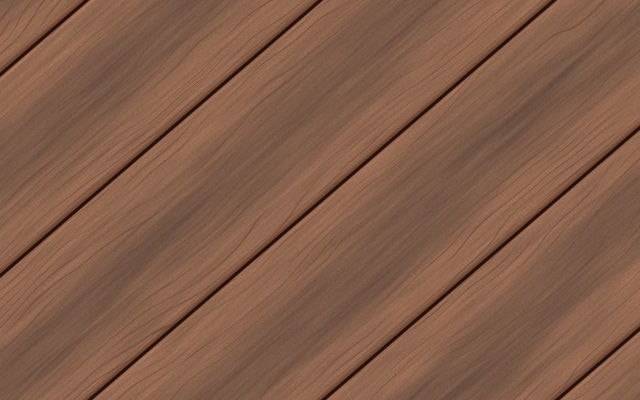
This texture is drawn by a Shadertoy shader. Its source:

```glsl
// Diagonal brown composite deck boards with wood grain, dark streaks and shadowed gaps.

// Layout, in units of the canvas height
const vec2  BOARD_DIR    = vec2(0.758, 0.652);
const float BOARD_PITCH  = 0.381;
const float BOARD_OFFSET = 0.235;
const float GAP_HALF     = 0.0042;
const float BEVEL_WIDTH  = 0.019;

// Grain
const float GRAIN_FREQ     = 54.0;
const float GRAIN_HALF     = 0.0009;
const float GRAIN_STRENGTH = 0.55;
const float STREAK_AMOUNT  = 0.85;
const float FIBRE_AMOUNT   = 0.11;
const float SPECKLE_AMOUNT = 0.07;

// Colours
const vec3 WARM   = vec3(0.580, 0.412, 0.318);
const vec3 COOL   = vec3(0.475, 0.348, 0.282);
const vec3 STREAK = vec3(0.365, 0.275, 0.235);
const vec3 GRAIN  = vec3(0.330, 0.200, 0.140);
const vec3 BEVEL  = vec3(0.385, 0.250, 0.180);
const vec3 GAP    = vec3(0.150, 0.055, 0.030);

float hash(vec2 p) {
    vec3 q = fract(p.xyx * vec3(0.1031, 0.1030, 0.0973));
    q += dot(q, q.yzx + 33.33);
    return fract((q.x + q.y) * q.z);
}

float cornerSlope(vec2 cell, vec2 offset) {
    float angle = 6.2832 * hash(cell);
    return dot(vec2(cos(angle), sin(angle)), offset);
}

// Gradient noise, roughly -0.7 to 0.7
float noise(vec2 p) {
    vec2 i = floor(p), f = fract(p);
    vec2 s = f * f * f * (f * (f * 6.0 - 15.0) + 10.0);
    vec2 x = vec2(1.0, 0.0);
    return mix(mix(cornerSlope(i, f), cornerSlope(i + x, f - x), s.x),
               mix(cornerSlope(i + x.yx, f - x.yx), cornerSlope(i + 1.0, f - 1.0), s.x), s.y);
}

// Noise octaves drawn out along the board
float fibres(vec2 p, vec2 freq) {
    float sum = 0.0, amp = 1.0;
    for (int k = 0; k < 3; k++) {
        sum += amp * noise(p * freq + float(k) * 19.7);
        freq *= vec2(1.7, 2.1);
        amp *= 0.6;
    }
    return sum;
}

// Thin wavy grain lines: contours of a warped ramp, fading in and out
float grainLines(vec2 p, float pixel) {
    float ramp = p.y * GRAIN_FREQ + 4.0 * noise(p * vec2(1.7, 5.0))
               + 0.7 * noise(p * vec2(7.0, 15.0));
    float dist = abs(fract(ramp) - 0.5) / GRAIN_FREQ;
    float line = 1.0 - smoothstep(GRAIN_HALF - 0.7 * pixel, GRAIN_HALF + 0.7 * pixel, dist);
    float presence = smoothstep(-0.3, 0.35, noise(vec2(p.x * 3.0, floor(ramp) * 7.37)));
    return line * presence;
}

void mainImage(out vec4 fragColor, in vec2 fragCoord) {
    float pixel = 1.0 / iResolution.y;
    vec2 p = fragCoord * pixel;

    // Board coordinates: x along, y across
    vec2 q = vec2(dot(p, BOARD_DIR), dot(p, vec2(-BOARD_DIR.y, BOARD_DIR.x)));
    float row = (q.y - BOARD_OFFSET) / BOARD_PITCH;
    float board = floor(row);
    float v = row - board;
    float gapDist = (fract(row + 0.5) - 0.5) * BOARD_PITCH;
    vec2 g = q + vec2(board * 17.3 + 60.0, 40.0);

    // Warm edges blending into a cooler, wandering centre
    float centre = 0.53 + 0.16 * noise(vec2(g.x * 1.3, board * 3.7));
    float tint = abs(v - centre) + 0.17 * fibres(g, vec2(1.3, 14.0));
    float cool = 1.0 - smoothstep(0.05, 0.40, tint);
    vec3 col = mix(WARM, COOL, cool);

    // Dark streaks, stronger on some boards
    float core = 1.0 - smoothstep(0.05, 0.27, abs(v - centre));
    float streak = smoothstep(0.02, 0.65, fibres(g + 5.3, vec2(1.6, 22.0)));
    float boardStrength = mix(0.55, 1.0, hash(vec2(board + 11.0, 4.0)));
    col = mix(col, STREAK, STREAK_AMOUNT * boardStrength * core * streak);

    // Fine fibres, speckle and grain lines
    col *= 1.0 + FIBRE_AMOUNT * fibres(g, vec2(5.0, 75.0));
    col *= 1.0 + SPECKLE_AMOUNT * noise(g * 170.0);
    float grain = grainLines(g, pixel) * mix(1.0, 0.6, cool);
    col = mix(col, GRAIN, GRAIN_STRENGTH * grain);

    // Rounded edge above each gap, with a faint crease; lit rim below it
    float bevel = step(0.0, gapDist) * (1.0 - smoothstep(0.35, 1.0, gapDist / BEVEL_WIDTH));
    col = mix(col, BEVEL, 0.75 * bevel);
    float crease = 1.0 - smoothstep(0.0, 0.003, abs(gapDist - BEVEL_WIDTH));
    col = mix(col, GRAIN, 0.3 * crease);
    col *= 1.0 + 0.07 * (1.0 - smoothstep(0.0, 0.005, abs(gapDist + 0.010)));

    // Open gap
    float gap = 1.0 - smoothstep(GAP_HALF - pixel, GAP_HALF + pixel, abs(gapDist));
    col = mix(col, GAP, gap);

    fragColor = vec4(col, 1.0);
}
```
